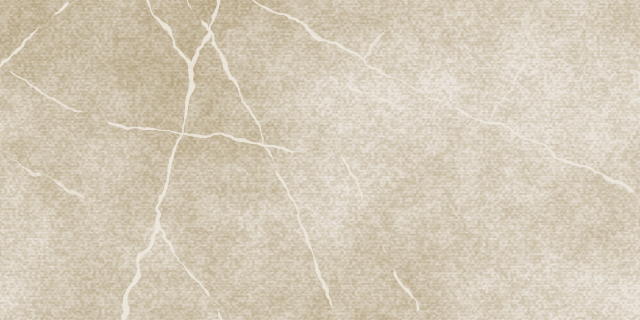
Write a Shadertoy shader that draws this texture.

```glsl
// Worn beige stone-print cloth with pale branching veins and a fine weave.

const float TAU = 6.2831853;

float hash(vec2 cell) {
    vec3 q = fract(cell.xyx * vec3(0.1031, 0.1030, 0.0973));
    q += dot(q, q.yzx + 33.33);
    return fract((q.x + q.y) * q.z);
}

float noise(vec2 p) {
    vec2 i = floor(p), f = fract(p);
    f = f * f * (3.0 - 2.0 * f);
    return mix(mix(hash(i), hash(i + vec2(1, 0)), f.x),
               mix(hash(i + vec2(0, 1)), hash(i + vec2(1, 1)), f.x), f.y);
}

float fbm(vec2 p) {
    float sum = 0.0, gain = 0.5;
    for (int i = 0; i < 5; i++) {
        sum += gain * noise(p);
        p = mat2(1.6, 1.2, -1.2, 1.6) * p + 17.3;
        gain *= 0.5;
    }
    return sum / 0.97;
}

float blob(vec2 p, vec2 center, vec2 radius) {
    vec2 d = (p - center) / radius;
    return exp(-dot(d, d));
}

vec2 wander(vec2 p, float scale) {
    return vec2(noise(p * scale + 3.7), noise(p * scale + 41.2)) - 0.5;
}

// Coverage of a vein from a to b; broken sets how much of it is missing.
float vein(vec2 p, vec2 a, vec2 b, float width, float broken) {
    vec2 ab = b - a;
    float along = clamp(dot(p - a, ab) / dot(ab, ab), 0.0, 1.0);
    float d = length(p - a - ab * along);
    float w = width * (0.35 + 1.2 * noise(p * 24.0 + a * 9.0));
    w *= smoothstep(broken - 0.2, broken + 0.1, noise(p * 15.0 + b * 7.0));
    float pixel = 1.0 / iResolution.y;
    return clamp((w - d) / pixel + 0.5, 0.0, 1.0) * min(1.0, 2.0 * w / pixel);
}

float veins(vec2 p) {
    // Main veins
    vec2 top = vec2(0.70, 1.02), foot = vec2(0.36, -0.02);
    vec2 ridge = vec2(0.72, 1.02), ridgeEnd = vec2(1.99, 0.39);
    float v = vein(p, top, foot, 0.0058, 0.05);
    v = max(v, vein(p, vec2(0.60, 1.02), vec2(1.06, -0.02), 0.0042, 0.28));
    v = max(v, vein(p, ridge, ridgeEnd, 0.0040, 0.25));
    v = max(v, vein(p, vec2(0.34, 0.63), vec2(0.91, 0.52), 0.0045, 0.25));
    v = max(v, vein(p, vec2(1.07, 0.51), vec2(1.28, 0.03), 0.0040, 0.35));
    v = max(v, vein(p, vec2(-0.02, 0.77), vec2(0.21, 0.99), 0.0040, 0.30));

    // Side branches of the main veins
    for (float i = 0.0; i < 2.0; i++) {
        vec2 joint = mix(top, foot, 0.22 + 0.46 * i);
        vec2 start = joint + vec2(-0.16, 0.22) * (1.0 - i);
        v = max(v, vein(p, start, joint + vec2(0.26, -0.33) * i, 0.0040, 0.25));
        vec2 fork = mix(ridge, ridgeEnd, 0.33 + 0.30 * i);
        v = max(v, 0.8 * vein(p, fork, fork + vec2(0.14, 0.17), 0.0038, 0.38));
    }

    // Loose shallow pieces
    for (float i = 0.0; i < 3.0; i++) {
        vec2 start = vec2(0.03 + mod(i, 2.0), 0.77 - 0.28 * floor(i / 2.0));
        v = max(v, 0.85 * vein(p, start, start + vec2(0.23, -0.10), 0.0035, 0.25));
    }
    return v;
}

// Signed brightness of stitched rows and irregular thread grain.
float weave(vec2 p) {
    float zigzag = abs(fract(p.y * 36.0) - 0.5);
    float stitch = sin(TAU * (p.x * 62.0 + zigzag * 1.5 + noise(p * 30.0)));
    float rows = sin(TAU * (p.y * 103.0 + 0.3 * noise(p * 40.0)));
    float grain = noise(p * vec2(115.0, 150.0)) - 0.5;
    return 0.09 * stitch + 0.07 * rows + 0.65 * grain;
}

void mainImage(out vec4 fragColor, in vec2 fragCoord) {
    vec2 p = fragCoord / iResolution.y;

    // Broad stains and soft mottling
    float tone = 0.81;
    tone -= 0.62 * blob(p, vec2(0.26, 0.86), vec2(0.62, 0.40));
    tone -= 0.20 * blob(p, vec2(0.98, 0.08), vec2(0.50, 0.22));
    tone += 0.15 * blob(p, vec2(1.13, 0.78), vec2(0.25, 0.25));
    tone += 0.80 * (fbm(p * 3.0 + 5.0) - 0.5);
    tone += 0.55 * (fbm(p * 15.0) - 0.5);
    tone += weave(p);
    vec3 color = mix(vec3(0.74, 0.68, 0.56), vec3(0.88, 0.85, 0.80),
                     clamp(tone, -0.35, 1.25));

    // Crooked pale veins
    vec2 bent = p + 0.05 * wander(p, 4.0) + 0.022 * wander(p, 17.0)
                  + 0.008 * wander(p, 55.0);
    vec3 veinColor = vec3(0.93, 0.91, 0.87) + 0.02 * weave(p);
    color = mix(color, veinColor, 0.92 * veins(bent));

    fragColor = vec4(color, 1.0);
}
```
